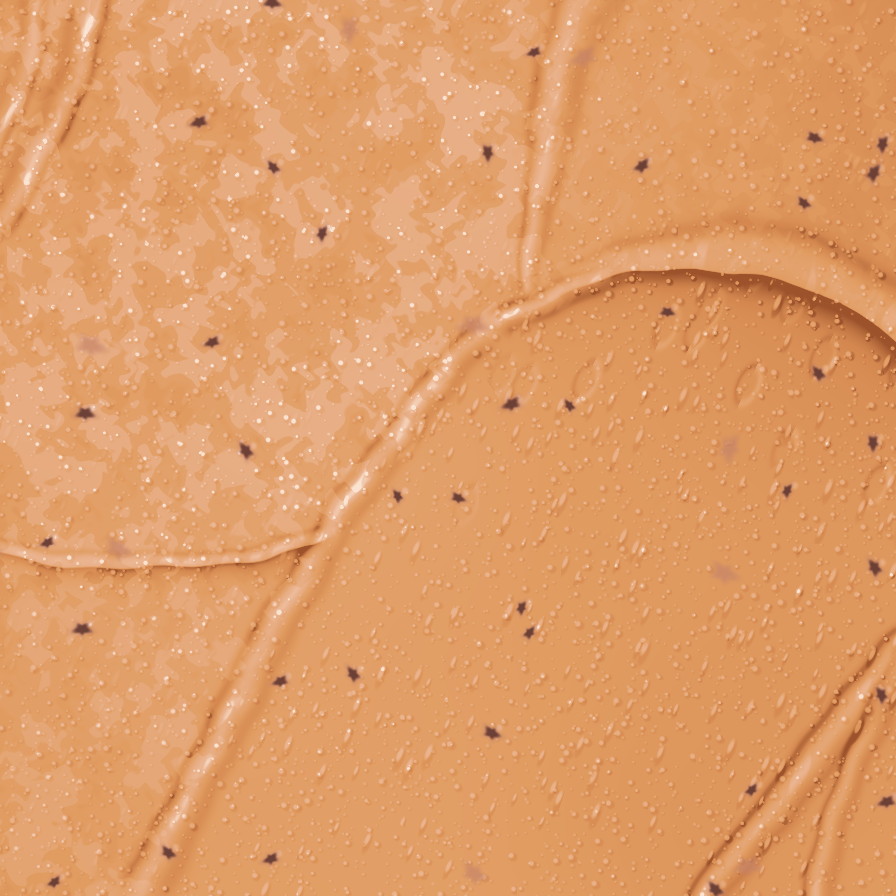
Write a WebGL 2 fragment shader that draws this texture.

```glsl
#version 300 es
precision highp float;
uniform vec2 u_resolution;
out vec4 fragColor;

#define GLOSS 1.05
#define GLOSS_SCALE 36.0
#define SPECK_SCALE 62.0
#define STREAK_SCALE vec2(58.0, 19.0)
#define SEED_SCALE 8.5
#define SEED_SHARE 0.62
#define SLANT vec2(0.42, 0.9075)
#define SEED_COLOR vec3(0.36, 0.20, 0.18)
#define BURIED_COLOR vec3(0.77, 0.51, 0.41)

// Tones from deep shadow to wet highlight
const vec3 TONES[6] = vec3[6](
  vec3(0.61, 0.32, 0.17), vec3(0.83, 0.53, 0.31), vec3(0.88, 0.61, 0.38),
  vec3(0.90, 0.66, 0.48), vec3(0.92, 0.71, 0.57), vec3(0.98, 0.89, 0.82));

vec3 toneColor(float tone) {
  vec3 color = TONES[0];
  for (int i = 1; i < 6; i++) color = mix(color, TONES[i], clamp(tone - float(i - 1), 0.0, 1.0));
  return color;
}

vec3 hash3(vec2 p) {
  vec3 q = fract(p.xyx * vec3(0.1031, 0.1030, 0.0973));
  q += dot(q, q.yxz + 33.33);
  return fract((q.xxy + q.yzz) * q.zyx);
}

float bell(float x) { return exp(-x * x); }
float disc(float r, float inner, float outer) { return 1.0 - smoothstep(inner, outer, r); }

// Cellular noise: signed soft bumps on jittered points
float bumps(vec2 p) {
  vec2 cell = floor(p);
  float sum = 0.0;
  for (int k = 0; k < 9; k++) {
    vec2 id = cell + vec2(k % 3 - 1, k / 3 - 1);
    vec3 h = hash3(id);
    vec2 r = p - id - h.xy;
    float w = max(0.0, 1.0 - dot(r, r));
    sum += (2.0 * h.z - 1.0) * w * w;
  }
  return sum;
}

// Nearest jittered point: offset and two random values
vec4 grain(vec2 p) {
  vec2 cell = floor(p);
  vec4 best = vec4(9.0);
  for (int k = 0; k < 9; k++) {
    vec2 id = cell + vec2(k % 3 - 1, k / 3 - 1);
    vec3 h = hash3(id + 71.0);
    vec2 r = p - id - h.xy;
    if (dot(r, r) < dot(best.xy, best.xy)) best = vec4(r, h.z, fract(h.z * 57.0));
  }
  return best;
}

// Small raised drop, lit on one side and shaded on the other
float bead(vec2 p, float share, float radius) {
  vec4 g = grain(p);
  float size = radius * (0.5 + 0.5 * g.w);
  float lit = disc(length(g.xy), 0.35 * size, size);
  float shade = disc(length(g.xy - vec2(0.6, -0.5) * size), 0.7 * size, 1.6 * size);
  return step(g.z, share) * (lit - 0.35 * shade * (1.0 - lit));
}

// Quadratic curve: signed distance (left is positive), parameter, end fade
vec3 curve(vec2 p, vec2 a, vec2 b, vec2 c) {
  vec3 best = vec3(9.0, 0.0, 0.0);
  vec2 from = a;
  for (int i = 1; i <= 20; i++) {
    float t = float(i) / 20.0;
    vec2 to = mix(mix(a, b, t), mix(b, c, t), t);
    vec2 s = to - from, r = p - from;
    float along = clamp(dot(r, s) / dot(s, s), 0.0, 1.0);
    float d = length(r - s * along);
    if (d < abs(best.x)) best = vec3(s.x * r.y - s.y * r.x < 0.0 ? -d : d, t + (along - 1.0) / 20.0, 0.0);
    from = to;
  }
  best.z = smoothstep(0.0, 0.06, best.y) * (1.0 - smoothstep(0.94, 1.0, best.y));
  return best;
}

// Rounded ridge: dark crease, bright crown, soft far side
float ridge(float d, float width) {
  d /= width;
  return 1.1 * bell((d - 0.25) / 0.4) - 1.3 * bell((d - 1.1) / 0.3) - 0.9 * bell((d + 0.9) / 0.5);
}

// Overhanging lip: bright rim above a crisp cast shadow
float lip(float d, float rim, float shadow, float soft) {
  float below = 1.0 - smoothstep(-soft, soft, d);
  return (1.0 - below) * (0.9 * bell((d - 0.4 * rim) / (0.45 * rim)) - 0.8 * bell((d - 1.1 * rim) / (0.25 * rim)))
    - below * 2.2 * exp(min(d, 0.0) / shadow);
}

void main() {
  vec2 p = gl_FragCoord.xy / u_resolution;
  float soft = 1.2 / u_resolution.y;
  vec2 wobble = sin(p.yx * vec2(31.0, 27.0) + 2.0 * sin(p * 17.0)) + 0.5 * sin(p.yx * 83.0 + p * 41.0);
  vec2 w = p + 0.0028 * wobble;
  vec2 slanted = vec2(p.x * SLANT.y - p.y * SLANT.x, dot(p, SLANT));

  // Spread strokes and their edges
  vec3 seam = curve(w, vec2(0.15, -0.03), vec2(0.37, 0.47), vec2(0.55, 0.635));
  vec3 arch = curve(w, vec2(0.55, 0.635), vec2(0.815, 0.782), vec2(1.02, 0.60));
  vec3 shelf = curve(w, vec2(-0.02, 0.39), vec2(0.17, 0.335), vec2(0.375, 0.40));
  vec3 spine = curve(w, vec2(0.592, 0.67), vec2(0.60, 0.85), vec2(0.665, 1.03));
  vec3 cornerA = curve(w, vec2(-0.02, 0.74), vec2(0.07, 0.84), vec2(0.11, 1.03));
  vec3 cornerB = curve(w, vec2(-0.02, 0.82), vec2(0.03, 0.90), vec2(0.045, 1.03));
  vec3 foldA = curve(w, vec2(0.77, -0.03), vec2(0.91, 0.16), vec2(1.03, 0.30));
  vec3 foldB = curve(w, vec2(0.91, -0.03), vec2(0.94, 0.18), vec2(1.03, 0.28));
  float edge = abs(seam.x) < abs(arch.x) ? seam.x : arch.x;
  float inside = 1.0 - smoothstep(-0.012, 0.004, edge);

  float relief = ridge(seam.x, 0.022 - 0.009 * seam.y) * seam.z
    + lip(arch.x, 0.014 + 0.034 * smoothstep(0.0, 0.6, arch.y), 0.016, soft) * smoothstep(0.0, 0.35, arch.y)
    + ridge(arch.x, 0.013) * (1.0 - smoothstep(0.1, 0.35, arch.y)) * smoothstep(0.0, 0.03, arch.y)
    + lip(shelf.x, 0.014, 0.011, soft) * shelf.z
    + ridge(spine.x, 0.009 + 0.022 * spine.y) * spine.z
    + ridge(-cornerA.x, 0.017) * cornerA.z + 0.7 * ridge(-cornerB.x, 0.013) * cornerB.z
    + ridge(foldA.x, 0.018) * foldA.z + 0.8 * ridge(foldB.x, 0.014) * foldB.z;
  float wet = smoothstep(0.25, 0.6, bumps(slanted * vec2(75.0, 28.0)));

  // Broad light falloff
  float tone = 2.2 - 0.65 * smoothstep(0.4, 1.0, p.x) * (0.6 + 0.4 * p.y) + 0.22 * bumps(p * 4.0);
  tone -= 0.4 * inside * exp(-abs(arch.x) / 0.09);
  tone += relief + max(relief, 0.0) * wet;

  // Glossy patches on the outer layer
  vec2 g = (p + 0.004 * sin(p.yx * 190.0 + 3.0 * wobble)) * GLOSS_SCALE;
  float film = bumps(g * vec2(1.15, 0.85)) + 0.6 * bumps(g * 2.4 + 19.0);
  float glossy = (1.0 - inside) * (1.0 - 0.75 * smoothstep(0.54, 0.66, p.x)) * mix(0.65, 1.0, smoothstep(0.3, 0.55, p.y));
  tone += glossy * (GLOSS * smoothstep(0.08, 0.24, film) - 0.35 * smoothstep(0.35, 0.9, -film));

  // Specks everywhere, slanted streaks and shallow pits inside the stroke
  tone += 1.7 * bead(p * SPECK_SCALE, 0.5, 0.27) + 0.9 * bead(p * SPECK_SCALE * 1.7 + 7.0, 0.4, 0.3);
  tone += 1.7 * bead(slanted * STREAK_SCALE, 0.36, 0.24) * mix(0.25, 1.0, inside);
  vec4 pit = grain(slanted * vec2(22.0, 11.0) + 3.0);
  float rim = bell((length(pit.xy) - 0.25) / 0.06) * step(pit.z, 0.4) * inside * bell((arch.x + 0.12) / 0.09);
  tone += rim * (pit.x > 0.0 ? 1.0 : -0.8);

  // Dark seeds, some buried under the surface
  vec4 seed = grain(p * SEED_SCALE);
  float angle = atan(seed.y, seed.x);
  float radius = length(seed.xy) * (1.0 + 0.22 * sin(2.0 * angle + 40.0 * seed.w) + 0.15 * sin(5.0 * angle));
  float size = 0.05 + 0.035 * seed.w, present = step(seed.z, SEED_SHARE);
  float buried = step(0.62, seed.w);
  tone += 1.5 * present * (1.0 - buried) * disc(length(seed.xy - vec2(0.07, 0.05)), 0.01, 0.05);
  vec3 color = toneColor(clamp(tone, 0.0, 5.0));
  color = mix(color, BURIED_COLOR, present * 0.65 * disc(radius, 0.4 * size, 1.7 * size));
  color = mix(color, SEED_COLOR, present * (1.0 - buried) * 0.85 * disc(radius, 0.45 * size, 1.1 * size));
  fragColor = vec4(color, 1.0);
}
```
